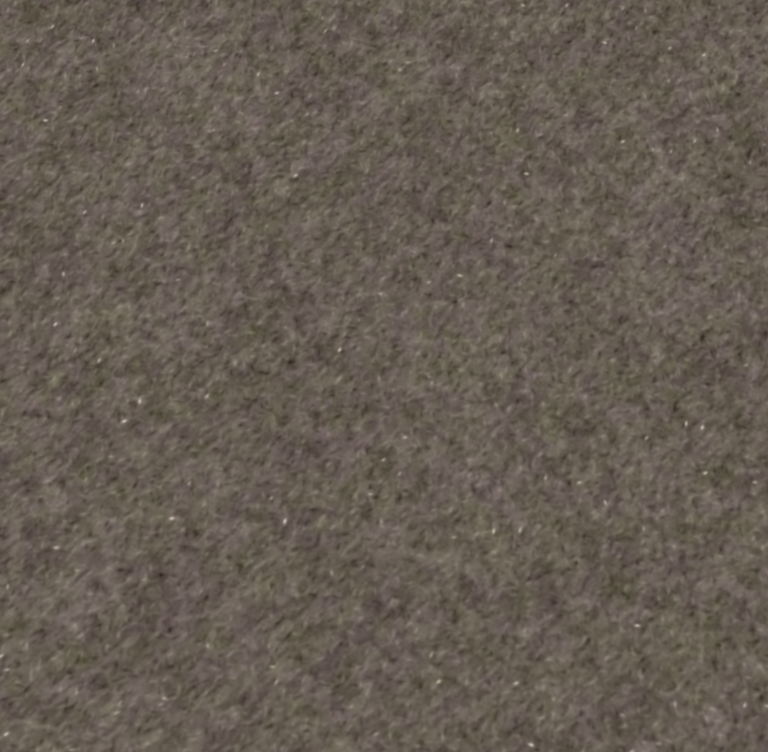
A Shadertoy shader for this texture:

```glsl
// Fine grey-brown sandy ground seen at a slant, with dark pits and pale mineral specks.
#define BASE_COLOR vec3(0.401, 0.364, 0.326)
#define LIGHT_TINT vec3(1.0, 0.98, 0.95)
#define CHROMA_SHIFT vec3(-0.007, 0.004, -0.016)
#define GRAIN_FREQ 112.0
#define GRAIN_CONTRAST 0.058
#define FLAKE_CONTRAST 0.085
#define PATCH_CONTRAST 0.034
#define PIT_DEPTH 0.085
#define SPECK_LIGHT 0.36
#define GRAIN_ANGLE 0.75
#define PERSPECTIVE 0.32

// Integer hash: three random values in 0..1 per cell and layer
vec3 hash3(vec2 cell, float layer) {
    uvec3 v = uvec3(ivec3(cell, layer)) * 1664525u + 1013904223u;
    v.x += v.y * v.z; v.y += v.z * v.x; v.z += v.x * v.y;
    v ^= v >> 16u;
    v.x += v.y * v.z; v.y += v.z * v.x; v.z += v.x * v.y;
    return vec3(v >> 8u) / 16777216.0;
}

mat2 rotate(float angle) {
    float c = cos(angle), s = sin(angle);
    return mat2(c, -s, s, c);
}

// Smooth value noise in -1..1
float noise(vec2 p, float layer) {
    vec2 cell = floor(p), f = fract(p);
    f = f * f * (3.0 - 2.0 * f);
    float low = mix(hash3(cell, layer).x, hash3(cell + vec2(1, 0), layer).x, f.x);
    float high = mix(hash3(cell + vec2(0, 1), layer).x, hash3(cell + vec2(1, 1), layer).x, f.x);
    return 2.0 * mix(low, high, f.y) - 1.0;
}

// Scattered soft ellipses: x is their signed sum, y their sum weighted to rare bright ones
vec2 flakes(vec2 p, float density, vec2 radius, float layer) {
    vec2 cell = floor(p), sum = vec2(0.0);
    for (int j = -1; j <= 1; j++)
    for (int i = -1; i <= 1; i++) {
        vec2 id = cell + vec2(i, j);
        vec3 place = hash3(id, layer);
        vec3 kind = hash3(id, layer + 1.0);
        float angle = GRAIN_ANGLE + (kind.x - 0.5) * 2.2;
        vec2 d = rotate(angle) * (p - id - place.xy) / radius;
        float shape = exp(-dot(d, d)) * step(place.z, density);
        sum += shape * vec2(2.0 * kind.y - 1.0, kind.z * kind.z * kind.z);
    }
    return sum;
}

void mainImage(out vec4 fragColor, in vec2 fragCoord) {
    vec2 uv = fragCoord / iResolution.x;

    // Ground plane: grains shrink toward the top
    vec2 p = vec2((uv.x - 0.5) * (1.0 + PERSPECTIVE * uv.y),
                  uv.y * (1.0 + 0.5 * PERSPECTIVE * uv.y));
    vec2 slanted = rotate(GRAIN_ANGLE) * p * vec2(1.0, 1.05);

    // Grain body at several scales
    vec2 warp = 0.5 * vec2(noise(p * 60.0, 1.0), noise(p * 60.0, 2.0));
    float tone = GRAIN_CONTRAST * noise(slanted * GRAIN_FREQ * vec2(0.8, 1.25) + warp, 3.0);
    tone += 0.45 * GRAIN_CONTRAST * noise(rotate(0.3) * p * GRAIN_FREQ * 1.9, 4.0);
    tone += FLAKE_CONTRAST * flakes(p * GRAIN_FREQ * 0.8, 1.0, vec2(0.48, 0.23), 5.0).x;

    // Broad, uneven patches
    tone += PATCH_CONTRAST * noise(rotate(0.5) * p * 44.0, 7.0);
    tone += 0.4 * PATCH_CONTRAST * noise(rotate(1.1) * p * 11.0, 8.0);

    // Shaded pits between grains
    vec2 pits = flakes(p * 52.0, 0.35, vec2(0.3, 0.16), 9.0);
    tone -= PIT_DEPTH * max(pits.x, 0.0);

    // Glinting specks
    float speck = flakes(p * 58.0, 0.08, vec2(0.23, 0.14), 11.0).y;
    tone += SPECK_LIGHT * speck;

    // Warm and greenish drift of hue
    float drift = noise(rotate(0.9) * p * 38.0, 13.0) + 0.5 * noise(p * 85.0, 14.0);
    vec3 color = BASE_COLOR + tone * LIGHT_TINT + drift * CHROMA_SHIFT;
    fragColor = vec4(clamp(color, 0.0, 1.0), 1.0);
}
```
